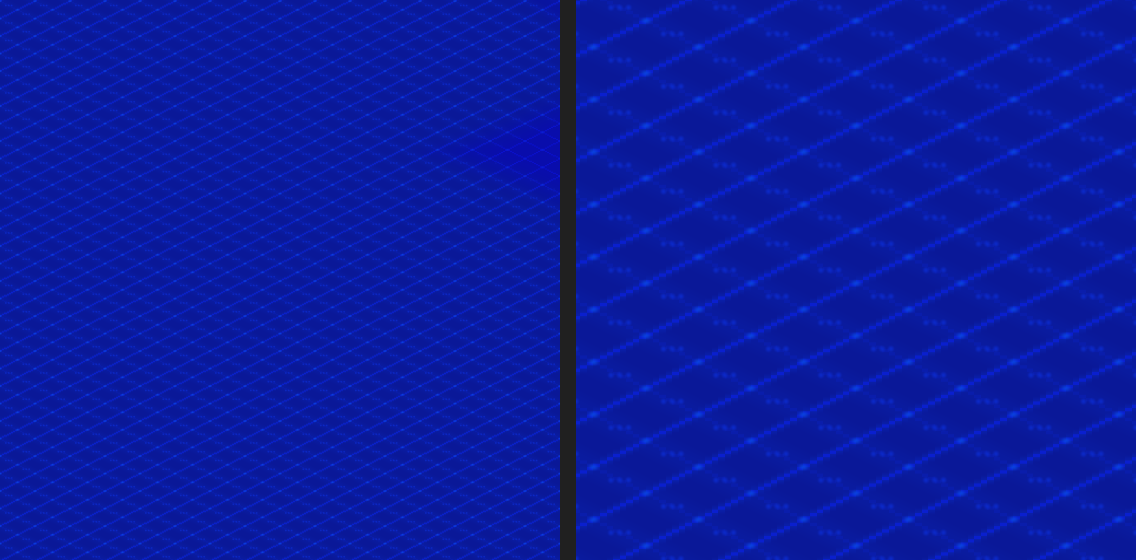
Left, the full canvas; right, a detail of the centre.
A Shadertoy shader for this pattern:

```glsl
const vec2 REPEATS = vec2(16.0, 32.0);        // diamonds across and down
const vec2 NODE_OFFSET = vec2(0.0, 0.00195);  // first crossing, from the upper left
const float STEPS_ACROSS = 256.0;             // stair steps of the slanted lines
const float LINE_HALF_WIDTH = 0.00098;
const float HALO_WIDTH = 0.0044;
const vec2 NODE_SIZE = vec2(0.0042, 0.0028);
const float DOT_PITCH = 0.0052;
const float DOT_RADIUS = 0.0027;

const vec3 GROUND_DARK = vec3(0.038, 0.094, 0.595);
const vec3 GROUND_LIGHT = vec3(0.040, 0.106, 0.622);
const vec3 HALO = vec3(0.040, 0.120, 0.655);
const vec3 RISING_LINE = vec3(0.040, 0.120, 0.815);
const vec3 FALLING_LINE = vec3(0.042, 0.135, 0.790);
const vec3 DOT = vec3(0.045, 0.165, 0.800);
const vec3 NODE = vec3(0.040, 0.290, 0.900);
const vec3 PATCH_GROUND = vec3(0.035, 0.050, 0.675);
const vec3 PATCH_LINE = vec3(0.040, 0.070, 0.880);

const vec2 PATCH_CENTER = vec2(1.0, 0.272);
const vec2 PATCH_SIZE = vec2(0.30, 0.125);
const vec2 CORNER_CENTER = vec2(1.0, 0.0);
const vec2 CORNER_SIZE = vec2(0.09, 0.06);
const float CORNER_STRENGTH = 0.4;

// Distance to the nearest integer
float toInteger(float x) {
    return abs(x - floor(x + 0.5));
}

// Soft diamond: one in the middle, zero outside
float diamondGlow(vec2 p, vec2 center, vec2 size) {
    vec2 d = abs(p - center) / size;
    return 1.0 - smoothstep(0.25, 1.0, d.x + d.y);
}

float coverage(float dist, float halfWidth, float pixel) {
    return clamp((halfWidth - dist) / pixel + 0.5, 0.0, 1.0);
}

// Skewed coordinates: rising lines at integer x, falling lines at integer y
vec2 toLattice(vec2 p) {
    vec2 cell = (p - NODE_OFFSET) * REPEATS;
    return vec2(cell.x + cell.y, cell.x - cell.y);
}

// Canvas offset from the nearest lattice point
vec2 latticeOffset(vec2 lattice) {
    vec2 d = lattice - floor(lattice + 0.5);
    return vec2(d.x + d.y, d.x - d.y) * 0.5 / REPEATS;
}

void mainImage(out vec4 fragColor, in vec2 fragCoord) {
    float pixel = 1.0 / iResolution.y;
    vec2 p = fragCoord * pixel;
    p.y = 1.0 - p.y;
    vec2 lattice = toLattice(p);

    // Vertical distances to the stepped lines
    float stepX = (floor(p.x * STEPS_ACROSS) + 0.5) / STEPS_ACROSS;
    vec2 stepped = toLattice(vec2(stepX, p.y));
    float risingDist = toInteger(stepped.x) / REPEATS.y;
    float fallingDist = toInteger(stepped.y) / REPEATS.y;

    // Purer blue areas at the right edge
    float glow = diamondGlow(p, PATCH_CENTER, PATCH_SIZE);
    glow = max(glow, CORNER_STRENGTH * diamondGlow(p, CORNER_CENTER, CORNER_SIZE));

    // Ground, lighter along the falling lines, with a halo on the rising ones
    float tone = 1.0 - smoothstep(0.05, 0.4, toInteger(lattice.y));
    vec3 color = mix(GROUND_DARK, GROUND_LIGHT, tone);
    float halo = 1.0 - smoothstep(LINE_HALF_WIDTH, HALO_WIDTH, risingDist);
    color = mix(color, HALO, halo);
    color = mix(color, PATCH_GROUND, glow);

    // Faint falling lines
    float falling = coverage(fallingDist, LINE_HALF_WIDTH, pixel);
    color = mix(color, mix(FALLING_LINE, PATCH_LINE, glow), falling * (0.3 + 0.3 * glow));

    // Row of three dots midway between crossings
    vec2 mid = latticeOffset(lattice + vec2(0.5, 0.0));
    mid.x -= DOT_PITCH * clamp(floor(mid.x / DOT_PITCH + 0.5), -1.0, 1.0);
    float dotMask = 1.0 - smoothstep(0.0, DOT_RADIUS, length(mid));
    color = mix(color, DOT, dotMask * 0.85 * (1.0 - glow));

    // Rising lines
    float rising = coverage(risingDist, LINE_HALF_WIDTH, pixel);
    color = mix(color, mix(RISING_LINE, PATCH_LINE, glow), rising * (0.95 - 0.3 * glow));

    // Bright crossings
    float node = 1.0 - smoothstep(0.0, 1.0, length(latticeOffset(lattice) / NODE_SIZE));
    color = mix(color, NODE, node * 0.75 * (1.0 - 0.7 * glow));

    fragColor = vec4(color, 1.0);
}
```
